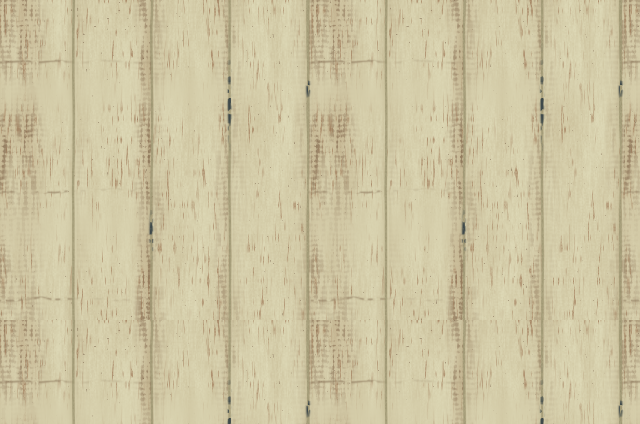
A Shadertoy shader for this texture:

```glsl
// Weathered cream planks: a tile of four boards repeated across and down.
// Stretched value noise gives fibres and brown dashes; per-board edge weights
// place the worn stains, and faded bands, seams and dark gaps finish each tile.

float hash(vec2 p) {
    return fract(sin(dot(p, vec2(127.1, 311.7))) * 43758.5453);
}

float noise(vec2 p) {
    vec2 i = floor(p), f = fract(p);
    f = f * f * (3.0 - 2.0 * f);
    return mix(mix(hash(i), hash(i + vec2(1, 0)), f.x),
               mix(hash(i + vec2(0, 1)), hash(i + vec2(1, 1)), f.x), f.y);
}

float bell(float d, float width) {
    return exp(-d * d / (width * width));
}

void mainImage(out vec4 fragColor, in vec2 fragCoord) {
    vec2 uv = fragCoord / iResolution.xy;

    // Tile space: x counts boards 0..4, y runs down one repeat 0..1
    vec2 tile = vec2(mod(uv.x * 8.19 + 0.06, 4.0), fract((1.0 - uv.y) * 1.325));
    int board = int(tile.x);
    float x = fract(tile.x), t = tile.y;
    vec2 q = tile * vec2(94.0, 385.0);   // fine grain units, square on the canvas

    // Bands where the grain is rubbed away
    float faded = bell(t - 0.29, 0.06) * vec4(1.0, 0.7, 0.95, 0.4)[board]
                + bell(t - 0.71, 0.08) * vec4(0.75, 0.8, 0.2, 0.15)[board];
    float detail = 1.0 - 0.85 * min(faded, 1.0);

    // Wood fibres and broad tone
    float fibre = noise(q / vec2(1.4, 11.0));
    float speck = noise(q / vec2(1.3, 1.8) + 70.0);
    float broad = noise(q / vec2(13.0, 75.0) + 20.0);
    float tone = 0.66 + detail * (0.38 * (fibre - 0.5) + 0.32 * (speck - 0.5))
               + 0.45 * (broad - 0.5);
    vec3 col = mix(vec3(0.79, 0.745, 0.60), vec3(0.865, 0.845, 0.71), clamp(tone, 0.0, 1.0));

    // Worn stains: left edge, right edge, and a wide patch on the first board
    float wear = vec4(0.5, 0.12, 0.35, 0.25)[board] * smoothstep(0.3, 0.0, x)
               + vec4(0.05, 0.95, 0.5, 0.2)[board] * smoothstep(0.72, 1.0, x);
    if (board == 0) {
        float height = 0.4 + 0.6 * max(bell(t - 0.07, 0.12), bell(t - 0.44, 0.11));
        wear += height * (0.9 * bell(x - 0.4, 0.16) + 0.35 * bell(x - 0.1, 0.13));
    }
    wear *= 0.45 + 0.9 * noise(q / vec2(8.0, 42.0) + 9.0);
    col = mix(col, vec3(0.72, 0.63, 0.49), 0.45 * wear * (0.6 + 0.4 * detail));

    // Rough saw weave inside the stains
    float weave = 0.5 + 0.5 * sin(q.y * 1.0 + 3.0 * noise(q / vec2(9.0, 20.0)));
    float thread = noise(q / vec2(2.2, 16.0) + 31.0);
    float rough = smoothstep(0.65, 1.25, thread + 0.3 * weave + 0.35 * speck);
    col = mix(col, vec3(0.47, 0.36, 0.26), 0.75 * detail * min(wear, 1.0) * rough);

    // Scattered reddish dashes along the grain
    float dash = smoothstep(0.66, 0.93, noise(q / vec2(1.5, 13.0) + 44.0));
    dash *= smoothstep(0.25, 0.75, noise(q / vec2(11.0, 50.0) + 60.0)) * (0.4 + 0.6 * speck);
    col = mix(col, vec3(0.60, 0.44, 0.31), 0.75 * dash * detail);

    // Small dark pits
    float pit = smoothstep(0.93, 0.99, noise(q / vec2(1.8, 3.2) + 90.0));
    col = mix(col, vec3(0.42, 0.32, 0.24), 0.45 * pit * detail);

    // Faint cross cracks on the first two boards
    vec3 cracks = vec3(0.19, 0.598, 0.935);
    for (int i = 0; i < 3; i++) {
        float bend = 5.0 * (noise(vec2(q.x / 18.0, float(i) * 7.0)) - 0.5);
        float crack = bell(q.y - cracks[i] * 385.0 + bend, 1.5) * smoothstep(0.2, 0.7, noise(q / 5.0));
        col = mix(col, vec3(0.56, 0.48, 0.37), crack * vec4(0.55, 0.15, 0.0, 0.0)[board]);
    }

    // Seams: soft shadow, pale lip and olive groove
    float wobble = 1.2 * (noise(vec2(floor(tile.x + 0.5) * 5.0, q.y / 45.0)) - 0.5);
    float side = (fract(tile.x + 0.5) - 0.5) * 94.0 + wobble;
    float seam = abs(side);
    col = mix(col, vec3(0.69, 0.64, 0.49), 0.28 * bell(seam, 5.0));
    col = mix(col, vec3(0.87, 0.85, 0.72), 0.4 * bell(side - 3.0, 1.0));
    float groove = 1.0 - smoothstep(0.7, 2.1, seam);
    col = mix(col, vec3(0.63, 0.60, 0.46) + 0.06 * (speck - 0.5), 0.85 * groove);

    // Dark blue-grey gaps: seam index, centre, half length
    vec3 gaps[3] = vec3[3](vec3(2.0, 0.73, 0.05), vec3(3.0, 0.32, 0.10), vec3(0.0, 0.275, 0.025));
    for (int i = 0; i < 3; i++) {
        float across = (mod(tile.x - gaps[i].x + 2.0, 4.0) - 2.0) * 94.0 + wobble;
        float chips = smoothstep(0.42, 0.7, noise(q / vec2(2.5, 5.0) + 15.0));
        float gap = bell(across, 2.0) * bell(t - gaps[i].y, gaps[i].z) * chips;
        col = mix(col, vec3(0.20, 0.25, 0.27), min(1.2 * gap, 0.9));
    }

    fragColor = vec4(col, 1.0);
}
```
